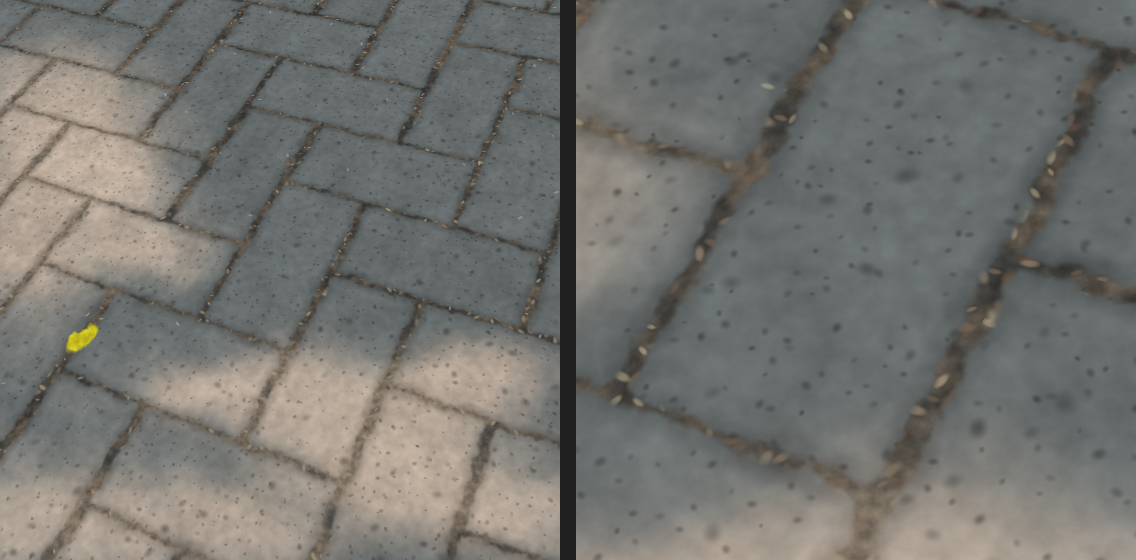
Left: the whole. Right: its middle third, enlarged.
Write a Shadertoy shader that draws this texture.

```glsl
vec2 hash2(vec2 p) {
    vec3 q = fract(p.xyx * vec3(0.1031, 0.1030, 0.0973));
    q += dot(q, q.yzx + 33.33);
    return fract((q.xx + q.yz) * q.zy);
}

float gradientNoise(vec2 p) {
    vec2 i = floor(p), f = fract(p);
    vec2 s = f * f * f * (f * (f * 6.0 - 15.0) + 10.0);
    vec4 g;
    for (int k = 0; k < 4; k++) {
        vec2 corner = vec2(k & 1, k >> 1);
        float angle = 6.2832 * hash2(i + corner).x;
        g[k] = dot(vec2(cos(angle), sin(angle)), f - corner);
    }
    return 1.4 * mix(mix(g.x, g.y, s.x), mix(g.z, g.w, s.x), s.y);
}

float fbm(vec2 p) {
    float sum = 0.0, amp = 0.5;
    for (int i = 0; i < 4; i++) {
        sum += amp * gradientNoise(p);
        p = mat2(1.6, 1.2, -1.2, 1.6) * p + 7.3;
        amp *= 0.5;
    }
    return sum;
}

// One randomly turned ellipse per cell; radii are in cell units
float scatter(vec2 p, float density, vec2 radii, float soft) {
    vec2 cell = floor(p), rnd = hash2(cell + 19.0), pick = hash2(cell + 71.0);
    vec2 d = fract(p) - mix(vec2(0.3), vec2(0.7), rnd);
    float c = cos(6.28 * pick.x), s = sin(6.28 * pick.x);
    d = mat2(c, s, -s, c) * d / (radii * mix(0.5, 1.0, rnd.y));
    return step(pick.y, density) * (1.0 - smoothstep(1.0 - soft, 1.0 + soft, length(d)));
}

// Canvas point (y down) to paving plane, one unit per brick width
vec2 toPaving(vec2 q) {
    mat2 axes = mat2(vec2(0.1224, 0.0273) + 0.035 * q,
                     vec2(-0.099, 0.0878) + 0.0625 * q);
    return inverse(axes) * (q - vec2(0.5085, 0.3229));
}

// Herringbone of 2:1 bricks: signed distance, negative inside; id is the brick origin
float herringbone(vec2 p, out vec2 id) {
    vec2 cell = floor(p);
    float k = mod(cell.x - cell.y, 4.0);
    bool upright = k < 0.5 || k > 2.5;
    id = cell - (k > 2.5 ? vec2(0, 1) : k > 1.5 ? vec2(1, 0) : vec2(0));
    vec2 halfSize = upright ? vec2(0.5, 1.0) : vec2(1.0, 0.5);
    vec2 gap = vec2(0.043, 0.022) + vec2(0.03, 0.014) * (hash2(id) - 0.5);
    vec2 d = abs(p - id - halfSize) - halfSize + gap + 0.04;
    return length(max(d, 0.0)) + min(max(d.x, d.y), 0.0) - 0.04;
}

// Dappled light: soft patches given as centre and radii
float sunlight(vec2 q) {
    vec4 patches[11] = vec4[](
        vec4(0.11, 0.18, 0.18, 0.10), vec4(0.17, 0.31, 0.17, 0.08),
        vec4(0.26, 0.45, 0.14, 0.07), vec4(0.03, 0.46, 0.13, 0.15),
        vec4(0.06, 0.93, 0.19, 0.14), vec4(0.42, 0.95, 0.22, 0.10),
        vec4(0.60, 0.74, 0.17, 0.11), vec4(0.85, 0.68, 0.17, 0.07),
        vec4(0.36, 0.69, 0.15, 0.07), vec4(0.94, 0.92, 0.15, 0.11),
        vec4(0.73, 0.83, 0.14, 0.11));
    q += 0.06 * vec2(fbm(q * 5.0), fbm(q * 5.0 + 31.0));
    float sum = 0.0;
    for (int i = 0; i < 11; i++) {
        vec2 d = (q - patches[i].xy) / patches[i].zw;
        sum += exp(-0.9 * dot(d, d));
    }
    return smoothstep(0.08, 1.3, sum + 0.25 * fbm(q * 8.0));
}

void mainImage(out vec4 fragColor, in vec2 fragCoord) {
    vec2 q = fragCoord / iResolution.xy;
    q.y = 1.0 - q.y;
    vec2 p = toPaving(q);
    float aa = 9.0 / iResolution.y;
    float sun = sunlight(q);

    // Bricks with worn, wavering edges
    vec2 id;
    vec2 wobble = vec2(fbm(p * 3.0), fbm(p * 3.0 + 50.0));
    float dist = herringbone(p + 0.06 * wobble, id) + 0.035 * fbm(p * 9.0);
    float joint = smoothstep(-0.018 - aa * 0.5, 0.016 + aa * 0.5, dist);
    vec3 brick = mix(vec3(0.405, 0.428, 0.43), vec3(0.735, 0.672, 0.61), sun);
    brick *= 1.0 + 0.06 * (hash2(id + 5.0).x - 0.5) + 0.14 * fbm(p * 2.5) + 0.12 * fbm(p * 11.0);
    brick *= 1.0 - 0.14 * smoothstep(-0.10, 0.0, dist);

    // Faint blurred pits and stains, with a few pale grains
    for (int i = 0; i < 3; i++) {
        float scale = 4.5 + 3.5 * float(i);
        float pit = scatter(p * scale + 13.7 * float(i), 0.3, vec2(0.17, 0.13), 0.9);
        brick *= 1.0 - (0.12 + 0.16 * hash2(floor(p * scale + 13.7 * float(i))).x) * pit;
    }
    brick = mix(brick, vec3(0.74, 0.70, 0.60), 0.5 * scatter(p * 4.0 + 3.1, 0.05, vec2(0.13, 0.06), 0.5));

    // Earth in the joints, strewn with chaff and dry stems
    float soil = smoothstep(-0.35, 0.4, fbm(p * 3.5) + 0.35 * sun);
    vec3 earth = mix(vec3(0.25, 0.25, 0.24), vec3(0.42, 0.38, 0.33), soil);
    earth *= (0.9 + 0.3 * sun) * (1.0 + 0.4 * fbm(p * 16.0));
    for (int i = 0; i < 3; i++) {
        vec2 at = p * (6.0 + 2.5 * float(i)) + 23.3 * float(i);
        float tone = hash2(floor(at) + 9.0).x;
        vec3 litter = mix(vec3(0.36, 0.27, 0.23), vec3(0.70, 0.65, 0.53), tone);
        earth = mix(earth, litter, 0.7 * scatter(at, 0.4, vec2(0.36, 0.17), 0.5));
    }
    vec3 color = mix(brick, earth, joint);

    // Fallen yellow leaf
    vec2 leaf = mat2(0.75, 0.66, -0.66, 0.75) * (q - vec2(0.146, 0.605));
    leaf += 0.014 * vec2(fbm(q * 35.0), fbm(q * 35.0 + 8.0));
    float leafMask = 1.0 - smoothstep(0.8, 1.2, length(leaf / vec2(0.032, 0.014)));
    color = mix(color, vec3(0.78, 0.74, 0.12) * (1.0 + 0.3 * fbm(q * 60.0)), leafMask);

    fragColor = vec4(clamp(color, 0.0, 1.0), 1.0);
}
```
